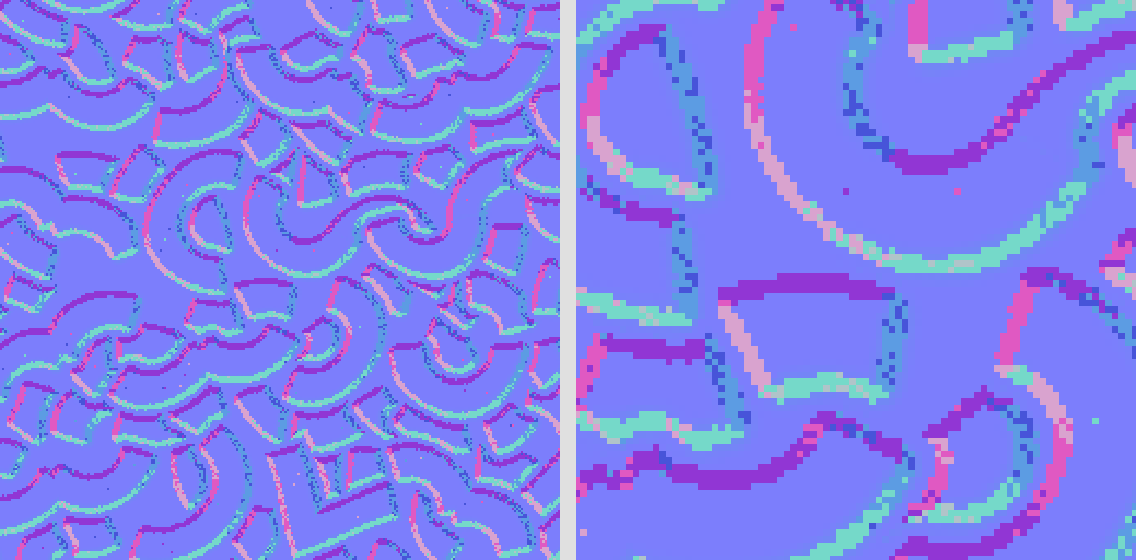
Left, the full canvas; right, a detail of the centre.
Give the GLSL for this texture map, as a Shadertoy shader.

```glsl
// Pixelated normal map of raised squiggles: arcs, waves, chevrons and short stubs.

float hash(vec2 p) {
    return fract(sin(dot(p, vec2(127.1, 311.7))) * 43758.55);
}

vec2 hash2(vec2 p) {
    return vec2(hash(p), hash(p + 41.3));
}

mat2 rotation(float a) {
    float c = cos(a), s = sin(a);
    return mat2(c, -s, s, c);
}

// Bent bar with slightly rounded ends; halfAngle is measured from +y
float bar(vec2 p, float radius, float halfAngle) {
    float halfWidth = 0.021;
    p.x = abs(p.x);
    p = rotation(-halfAngle) * p;
    float cap = length(vec2(p.x, max(0.0, abs(radius - p.y) - halfWidth))) * sign(p.x);
    return max(abs(length(p) - radius) - halfWidth, cap) - 0.009;
}

// Right-angled bar with a sharp corner
float chevron(vec2 p, float arm) {
    p = rotation(0.785) * p - arm * 0.4;
    return max(abs(max(p.x, p.y)) - 0.03, -min(p.x, p.y) - arm);
}

// One long squiggle of a kind picked by its cell
float squiggle(vec2 p, vec2 cell) {
    if (length(p) > 0.25) return length(p) - 0.21;
    float kind = hash(cell + 7.7), size = hash(cell + 3.1), bend = hash(cell + 5.4);
    bool wave = kind > 0.4 && kind < 0.7;
    float turn = hash(cell + 9.2) - 0.5;
    p = rotation(turn * (wave ? 1.2 : 6.283) + (wave && size > 0.5 ? 3.1416 : 0.0)) * p;
    if (kind < 0.18) return chevron(p, 0.15 + 0.04 * size);
    if (kind < 0.4) {
        float radius = 0.085 + 0.03 * size;
        return bar(p + vec2(0.0, 0.5 * radius), radius, 1.1 + 0.6 * bend);
    }
    // Two lobes: the second is mirrored into a wave or flipped into an S
    float radius = wave ? 0.085 + 0.015 * size : 0.072 + 0.015 * size;
    float angle = wave ? 0.85 + 0.15 * bend : 1.2 + 0.35 * bend;
    vec2 shift = radius * vec2(sin(angle), cos(angle));
    float right = bar(p + vec2(-shift.x, shift.y), radius, angle);
    float left = bar(vec2(p.x + shift.x, (wave ? p.y : -p.y) + shift.y), radius, angle);
    return min(right, left);
}

// Add a shape and clear a gap around it in the shapes below
float carve(float field, float shape) {
    return min(max(field, 0.021 - shape), shape);
}

float longShapes(vec2 p) {
    float count = 4.2, field = 0.2;
    vec2 home = floor(p * count);
    for (int j = -1; j <= 1; j++)
    for (int i = -1; i <= 1; i++) {
        vec2 cell = home + vec2(i, j);
        vec2 center = (cell + 0.5 + 0.22 * (hash2(cell) - 0.5)) / count;
        field = carve(field, squiggle(p - center, cell));
    }
    return field;
}

float height(vec2 p) {
    p += 0.006 * sin(p.yx * vec2(23.0, 19.0) + vec2(1.0, 4.0));
    float count = 9.5, field = 0.2;
    vec2 home = floor(p * count);
    // Short stubs, pushed into the free room and laid along their neighbours
    for (int j = -1; j <= 1; j++)
    for (int i = -1; i <= 1; i++) {
        vec2 cell = home + vec2(i, j), seed = cell + 60.0;
        vec2 center = (cell + 0.5 + 0.3 * (hash2(seed) - 0.5)) / count;
        if (length(p - center) > 0.13) continue;
        float room = longShapes(center);
        if (room < 0.005) continue;
        vec2 away = vec2(longShapes(center + vec2(0.004, 0.0)), longShapes(center + vec2(0.0, 0.004))) - room;
        away /= max(length(away), 0.00001);
        center += away * clamp(0.05 - room, 0.0, 0.03);
        if (longShapes(center) < 0.027) continue;
        float radius = 0.08 + 0.08 * hash(seed + 2.6);
        float halfLength = 0.026 + 0.03 * hash(seed + 8.3);
        vec2 q = p - center;
        q = vec2(q.x * away.y - q.y * away.x, dot(q, away));
        field = carve(field, bar(q + vec2(0.0, radius), radius, halfLength / radius));
    }
    return carve(field, longShapes(p));
}

// Rim colour for the outward direction in degrees
vec3 rimColor(float deg, float grain) {
    if (deg > 143.0 || deg < -170.0) return vec3(0.88, 0.35, 0.76);
    if (deg > 58.0) return vec3(0.57, 0.21, 0.83);
    if (deg > -38.0) return grain < 0.22 + 0.006 * deg ? vec3(0.28, 0.33, 0.85) : vec3(0.36, 0.61, 0.89);
    if (deg > -122.0) return deg < -80.0 && grain < 0.2 ? vec3(0.69, 0.77, 0.79) : vec3(0.46, 0.85, 0.79);
    return vec3(0.85, 0.64, 0.81);
}

void mainImage(out vec4 fragColor, in vec2 fragCoord) {
    // Snap to a coarse grid of 256 cells
    vec2 block = floor(fragCoord / iResolution.y * 256.0);
    vec2 p = (block + 0.5) / 256.0;
    float grain = hash(block), field = height(p), rim = abs(field);
    vec3 color = vec3(0.485, 0.495, 0.99);

    if (rim < 0.016) {
        vec2 e = vec2(0.003, 0.0);
        vec2 outward = normalize(vec2(height(p + e), height(p + e.yx)) - field + 0.000001);
        float deg = degrees(atan(outward.y, outward.x)) + 36.0 * (hash(block + 17.0) - 0.5);
        // Faint glow on the lower right, then the slightly rough rim
        float glow = smoothstep(0.015, 0.004, rim) * max(0.0, dot(outward, vec2(0.8, -0.6)));
        color = mix(color, vec3(0.36, 0.61, 0.89), 0.4 * glow);
        float right = smoothstep(0.5, 0.9, outward.x);
        if (rim < 0.0053 + 0.0022 * (grain - 0.5) + 0.001 * right)
            color = rimColor(deg, hash(block + 5.0));
    } else if (field < 0.0 && grain < 0.003) {
        color = rimColor(360.0 * hash(block + 29.0) - 180.0, 0.2);
    }
    fragColor = vec4(color, 1.0);
}
```
